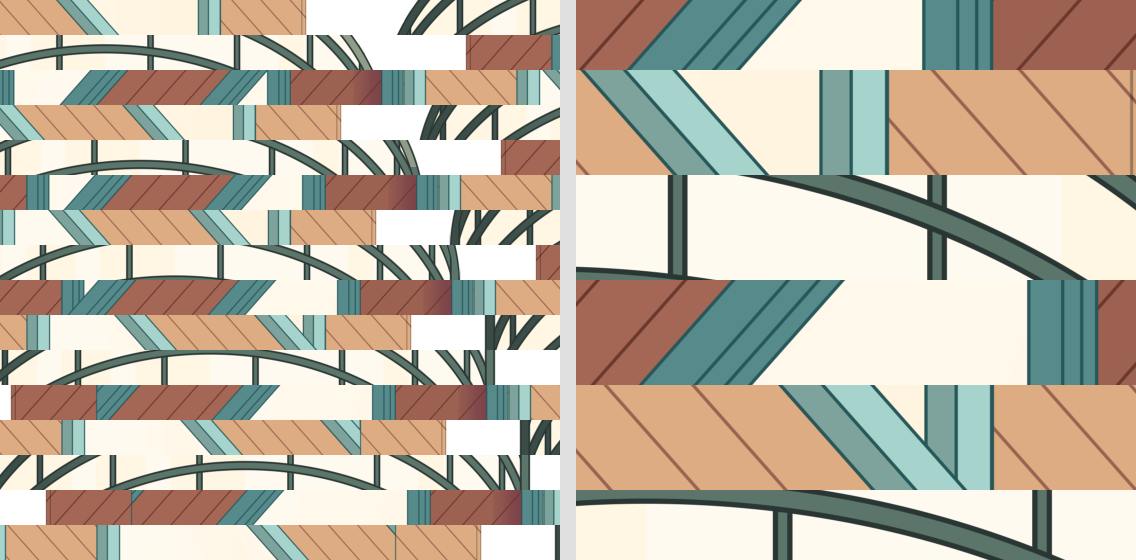
Left: the whole. Right: its middle third, enlarged.
This pattern is drawn by a WebGL 2 fragment shader. Its source:

```glsl
#version 300 es
precision highp float;
// A long frieze of timber gables and a round iron glasshouse, cut into strips.
// Each canvas row continues the previous one; every third row steps one strip
// down the frieze and one strip sideways, which gives the sheared repeats.
uniform vec2 u_resolution;
out vec4 fragColor;

#define SPAN 768.0      // design units across the canvas
#define STRIP 48.0      // height of one strip
#define SEAM 263.0      // start of the frieze, left of the origin
#define SLOPE 0.885     // lean of gable beams and hatching
#define GABLE 192.0     // distance between two beams
#define HATCH 40.0      // spacing of plank lines
#define RADIUS 391.0    // half width of the glasshouse
#define RISE 303.0      // height of its hoops
#define HOOP_GAP 62.5   // distance between hoops
#define RIB_ANGLE 0.321 // angle between upright ribs

const vec3 WHITE = vec3(1.0);
const vec3 CREAM = vec3(1.0, 0.98, 0.94);
const vec3 BUTTER = vec3(1.0, 0.957, 0.875);
const vec3 ORANGE = vec3(0.865, 0.675, 0.515);
const vec3 BROWN = vec3(0.645, 0.40, 0.335);
const vec3 PLUM = vec3(0.48, 0.26, 0.29);
const vec3 TEAL = vec3(0.34, 0.54, 0.54);
const vec3 SAGE = vec3(0.49, 0.64, 0.61);
const vec3 AQUA = vec3(0.65, 0.83, 0.80);
const vec3 INK = vec3(0.15, 0.34, 0.35);
const vec3 IRON = vec3(0.16, 0.21, 0.20);
const vec3 IRON_LIT = vec3(0.36, 0.46, 0.42);

float pixel; // one output pixel in design units

float hash(float n) { return fract(sin(n * 127.1) * 43758.5453); }

// Paint where the signed distance is negative.
void paint(inout vec3 col, vec3 ink, float d) {
  col = mix(col, ink, clamp(0.5 - d / pixel, 0.0, 1.0));
}

float between(float x, float a, float b) { return max(a - x, x - b); }

// Beam or post of width w; k turns x into true distance.
void trim(inout vec3 col, float x, float w, float k, bool dark) {
  float split = w * (dark ? 0.5 : 0.46);
  paint(col, dark ? TEAL : AQUA, between(x, 0.0, w) * k);
  if (!dark) paint(col, SAGE, between(x, 0.0, split) * k);
  float line = min(min(abs(x), abs(x - w)), abs(x - split));
  if (dark) line = min(line, abs(x - 0.22 * w));
  paint(col, INK, line * k - 0.75);
}

// Timber gable: q runs along the frieze, t runs down.
vec3 gable(float q, float t, bool dark) {
  float lean = 1.0 / sqrt(1.0 + SLOPE * SLOPE);
  float width = dark ? 50.0 : 42.0;
  float e = q - (dark ? 116.0 : 78.0) - SLOPE * t;
  // planks
  vec3 wall = dark ? BROWN : ORANGE;
  if (dark) wall = mix(wall, BROWN * 0.95, smoothstep(-60.0, -110.0, q));
  if (dark) wall = mix(wall, PLUM, 0.75 * smoothstep(-190.0, -232.0, q) + 0.2 * step(q, -194.0));
  float plank = abs(fract(e / HATCH + 0.5) - 0.5) * HATCH * lean;
  paint(wall, dark ? vec3(0.42, 0.22, 0.18) : vec3(0.60, 0.39, 0.31), plank - 0.75);
  // plaster with faint slanted light
  float ray = hash(floor((q - 0.35 * t) / 58.0));
  float glow = dark ? 0.4 * ray : clamp(0.4 * ray + (q - 30.0) / 220.0, 0.0, 1.0);
  vec3 col = mix(CREAM, BUTTER, glow);
  // near post, gable panel, two beams
  trim(col, q - 272.0, 30.0, 1.0, dark);
  paint(col, wall, between(e, width - GABLE, 0.0) * lean);
  trim(col, e, width, lean, dark);
  trim(col, e + GABLE, width, lean, dark);
  // side walls and far posts
  paint(col, wall, 302.5 - q);
  paint(col, INK, abs(q - 302.5) - 0.6);
  paint(col, wall, q + 107.0);
  trim(col, q + 107.0, 31.0, 1.0, dark);
  trim(col, q + 262.0, 29.5, 1.0, dark);
  paint(col, wall * 0.7, min(abs(q - 414.0), abs(q - 419.5)) - 0.7);
  paint(col, WHITE, 420.0 - q);
  return col;
}

// Iron bar with a dark outline.
void bar(inout vec3 col, float d, float halfWidth, vec3 lit) {
  paint(col, IRON, d - halfWidth);
  paint(col, lit, d - halfWidth + 2.4);
}

// Glasshouse: o is the offset from its axis.
vec3 glasshouse(float o, float t) {
  float n = clamp(o / RADIUS, -0.999, 0.999);
  float c = sqrt(1.0 - n * n);
  float h = t - RISE * (1.0 - c);
  float k = 1.0 / sqrt(1.0 + pow(RISE * n / (RADIUS * c), 2.0));
  vec3 lit = mix(vec3(0.23, 0.30, 0.28), IRON_LIT, smoothstep(-340.0, -120.0, o));
  vec3 col = mix(CREAM, BUTTER, 0.75 * step(0.55, hash(floor(o / 34.0))));
  // upright ribs, evenly spaced in angle
  float rib = (floor(asin(n) / RIB_ANGLE) + 0.5) * RIB_ANGLE;
  bar(col, abs(o - RADIUS * sin(rib)), 4.5, lit);
  // hoops
  float hoop = abs(fract((h - 19.0) / HOOP_GAP + 0.5) - 0.5) * HOOP_GAP;
  bar(col, hoop * k, 6.3, lit);
  // outer frame and sky
  float rim = min(RADIUS - abs(o), (h + 152.0) * k);
  bar(col, abs(rim - 7.0), 7.0, mix(lit, vec3(0.66, 0.68, 0.60), 0.7 * step(0.0, o) * step(t, 85.0)));
  paint(col, WHITE, rim);
  return col;
}

vec3 frieze(vec2 p) {
  float y = SPAN - p.y;
  float along = floor(y / STRIP) * SPAN + p.x + SEAM;
  float period = 3.0 * SPAN + STRIP;
  float s = mod(along, period) - SEAM;
  float t = floor(along / period) * STRIP + mod(y, STRIP);
  if (s < 470.0) return gable(s, t, false);
  if (s < 1355.0) return glasshouse(s - 912.0, t);
  return gable(1827.0 - s, t, true); // mirrored brown gable
}

void main() {
  pixel = SPAN / min(u_resolution.x, u_resolution.y);
  vec3 sum = vec3(0.0);
  for (int i = 0; i < 4; i++) { // four samples smooth the strip cuts
    vec2 jitter = vec2(i % 2, i / 2) * 0.5 - 0.25;
    sum += frieze((gl_FragCoord.xy + jitter) / u_resolution * SPAN);
  }
  fragColor = vec4(sum * 0.25, 1.0);
}
```
